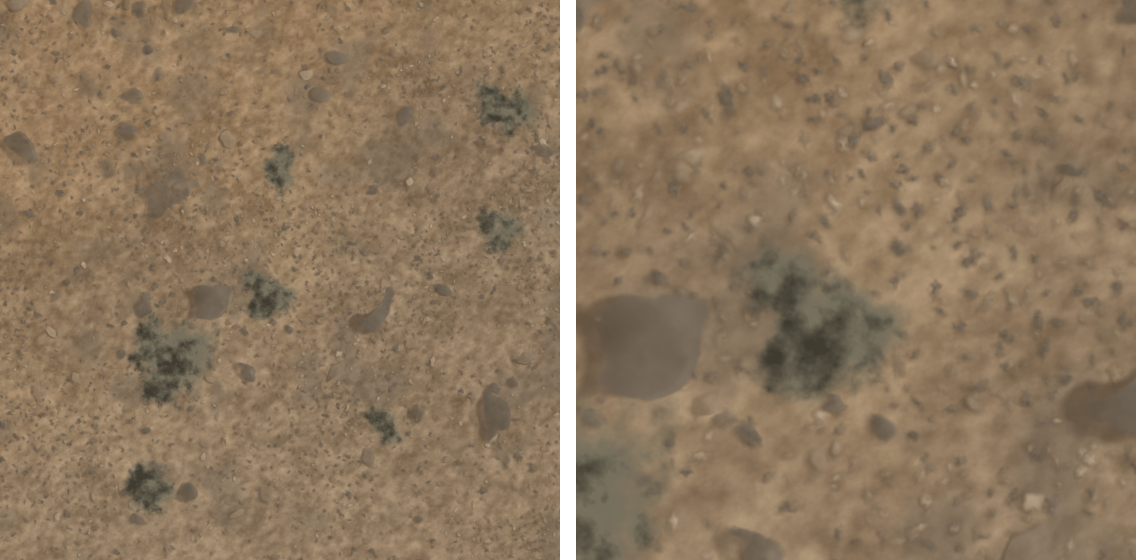
Left: the whole. Right: its middle third, enlarged.
A Shadertoy shader for this texture:

```glsl
// Dry stony desert soil seen from above, with grit, rocks and grey-green shrubs.

const vec3 SOIL_DARK    = vec3(0.490, 0.408, 0.316);
const vec3 SOIL_LIGHT   = vec3(0.638, 0.546, 0.436);
const vec3 SOIL_WARM    = vec3(0.020, -0.002, -0.022);
const vec3 STONE_GREY   = vec3(0.430, 0.385, 0.330);
const vec3 STONE_TAN    = vec3(0.590, 0.505, 0.405);
const vec3 STONE_PALE   = vec3(0.710, 0.630, 0.525);
const vec3 SHADOW       = vec3(0.340, 0.280, 0.220);
const vec3 SHRUB_LIGHT  = vec3(0.455, 0.435, 0.365);
const vec3 SHRUB_DARK   = vec3(0.225, 0.215, 0.175);
const vec2 LIGHT_DIR    = vec2(0.92, 0.39);
const float EDGE_SOFT   = 0.0024;
const float GRAVEL_MIX  = 0.38;
const int SHRUB_COUNT   = 7;
const int LOBE_COUNT    = 5;

float hash(vec2 p) {
    vec3 q = fract(p.xyx * 0.1031);
    q += dot(q, q.yzx + 33.33);
    return fract((q.x + q.y) * q.z);
}

vec2 hash2(vec2 p) { return vec2(hash(p), hash(p + 57.3)); }

mat2 rotation(float a) { return mat2(cos(a), sin(a), -sin(a), cos(a)); }

float noise(vec2 p) {
    vec2 i = floor(p), f = fract(p);
    f = f * f * (3.0 - 2.0 * f);
    vec2 e = vec2(0.0, 1.0);
    return mix(mix(hash(i), hash(i + e.yx), f.x),
               mix(hash(i + e), hash(i + e.yy), f.x), f.y);
}

float fbm(vec2 p) {
    float sum = 0.0, amp = 0.53;
    for (int i = 0; i < 4; i++) {
        sum += amp * noise(p);
        p = rotation(0.6) * p * 2.03 + 17.1;
        amp *= 0.5;
    }
    return sum;
}

// Mottled earth with patches of greyer gravel.
vec3 soil(vec2 uv) {
    vec2 grain = rotation(-0.6) * uv * vec2(0.9, 1.1);
    float broad = fbm(uv * 4.0 + 3.0);
    float tone = 0.54 + 0.65 * (broad - 0.5)
               + 0.90 * (fbm(grain * 24.0) - 0.5)
               + 1.55 * (fbm(grain * 90.0 + 40.0) - 0.5);
    float warm = smoothstep(0.2, 1.0, uv.y - 0.6 * uv.x + broad * 0.5);
    vec3 earth = mix(SOIL_DARK, SOIL_LIGHT, tone) + SOIL_WARM * warm;
    float gravel = smoothstep(0.54, 0.74, fbm(uv * 13.0 + 61.0));
    return mix(earth, STONE_GREY, GRAVEL_MIX * gravel);
}

// One jittered, half-buried stone per chosen cell, shadowed on the unlit side.
void addStones(inout vec3 col, vec2 uv, float cells, float share, float size, float toneRange) {
    vec2 p = uv * cells;
    float soft = EDGE_SOFT * cells;
    float rough = fbm(p * 4.0 + cells) - 0.5;
    vec2 warp = vec2(noise(p * 3.2 + 7.0), noise(p * 3.2 + 71.0)) - 0.5;
    for (int y = -1; y <= 1; y++)
    for (int x = -1; x <= 1; x++) {
        vec2 cell = floor(p) + vec2(x, y);
        vec2 seed = cell + cells * 1.7;
        float patchy = smoothstep(0.3, 0.8, noise(cell / cells * 7.0 + cells));
        if (hash(seed + 11.0) > share * (0.35 + 1.5 * patchy)) continue;

        vec2 rnd = hash2(seed + 23.0);
        float radius = size * mix(0.4, 1.0, rnd.x * rnd.x);
        vec2 d = p - cell - hash2(seed) + warp * radius * 1.1;
        mat2 turn = rotation(rnd.y * 6.283);
        vec2 stretch = vec2(1.0 - 0.4 * hash(seed + 31.0), 1.25);
        vec2 q = abs(turn * d * stretch);
        vec2 s = turn * (d + LIGHT_DIR * radius * 0.45) * stretch;
        float corner = 0.5 * radius * rough;
        float facets = max(max(q.x, q.y), 0.75 * (q.x + q.y));
        float bodyDist = mix(length(q), facets, 0.6) - radius * 0.95 + corner;
        float shadowDist = length(s) - radius * 0.95 + corner;

        float kind = hash(seed + 47.0) * toneRange;
        vec3 tint = mix(STONE_GREY, STONE_TAN, smoothstep(0.35, 0.7, kind));
        tint = mix(tint, STONE_PALE, smoothstep(0.8, 0.95, kind));
        tint += 0.03 * clamp(dot(d, LIGHT_DIR) / radius, -1.0, 1.0) + 0.14 * rough;
        float shadowCover = 1.0 - smoothstep(-soft * 1.5, soft * 1.8, shadowDist);
        float bodyCover = 1.0 - smoothstep(-soft, soft, bodyDist);
        float bury = mix(0.5, 0.95, hash(seed + 83.0));
        col = mix(col, SHADOW, 0.65 * bury * shadowCover);
        col = mix(col, tint, bury * bodyCover);
    }
}

// Each shrub is a wispy cluster of soft lobes, darkest away from the light.
void addShrubs(inout vec3 col, vec2 uv) {
    float ragged = fbm(uv * 34.0) - 0.5;
    float twigs = fbm(uv * 80.0 + 9.0) - 0.5;
    for (int i = 0; i < SHRUB_COUNT; i++) {
        float id = float(i);
        vec2 centre = 0.1 + 0.8 * fract(0.47 + id * vec2(0.7549, 0.5698));
        float radius = mix(0.032, 0.076, hash(vec2(id, 5.0)));
        vec2 d = uv - centre;
        float field = -1.0;
        for (int k = 0; k < LOBE_COUNT; k++) {
            vec2 rnd = hash2(vec2(id * 7.0, float(k) * 3.0 + 2.0));
            vec2 offset = (rnd - 0.5) * radius * 1.15;
            field = max(field, 1.0 - length(d - offset) / (radius * mix(0.65, 1.0, rnd.x)));
        }
        float cover = smoothstep(0.0, 0.62, field + ragged * 0.8 + twigs * 0.6);
        float side = dot(d, LIGHT_DIR) / radius;
        float gloom = 0.12 + 0.4 * field - 0.3 * side + 2.0 * twigs + 0.8 * ragged;
        vec3 leaf = mix(SHRUB_LIGHT, SHRUB_DARK, clamp(gloom, 0.0, 1.0));
        col = mix(col, leaf, 0.92 * cover);
    }
}

void mainImage(out vec4 fragColor, in vec2 fragCoord) {
    vec2 uv = fragCoord / iResolution.y;
    vec3 col = soil(uv);
    addStones(col, uv, 105.0, 0.26, 0.36, 1.0);
    addStones(col, uv, 48.0, 0.22, 0.30, 1.0);
    addStones(col, uv, 21.0, 0.17, 0.32, 0.95);
    addStones(col, uv, 9.0, 0.15, 0.31, 0.5);
    addShrubs(col, uv);
    fragColor = vec4(clamp(col, 0.0, 1.0), 1.0);
}
```
